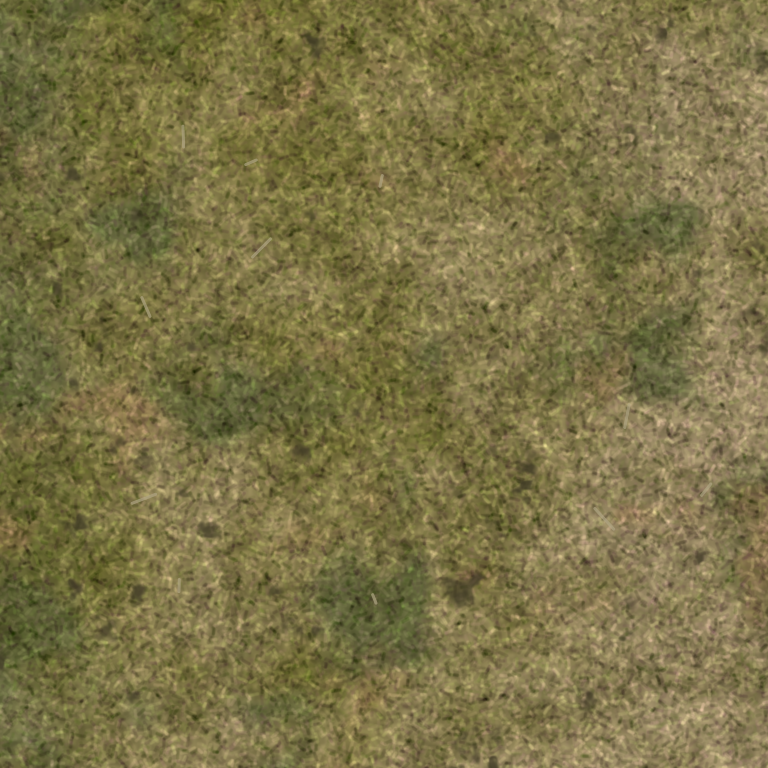
Write a WebGL 1 fragment shader that draws this texture.

```glsl
precision highp float;
// Dry, patchy lawn seen from above: slow noise blends olive and straw turf,
// layers of short randomly turned blades and fine noise give the soft grain,
// and sparse dark clumps and pale twigs break up the surface.

uniform vec2 u_resolution;

const vec3 OLIVE = vec3(0.455, 0.432, 0.215);
const vec3 STRAW = vec3(0.555, 0.500, 0.350);
const vec3 LUSH = vec3(0.320, 0.345, 0.195);
const vec3 RUST = vec3(0.560, 0.440, 0.290);
const vec3 PALE = vec3(0.690, 0.650, 0.520);
const vec3 SOIL = vec3(0.240, 0.220, 0.145);

const float BLADE_CELLS = 68.0;       // blade grid cells across the canvas
const float BLADE_HALF_WIDTH = 0.0021;
const float BLADE_CONTRAST = 0.36;
const float GRAIN_CONTRAST = 0.42;
const float PATCH_CONTRAST = 0.24;
const float TWIG_CELLS = 7.0;
const float TWIG_SHARE = 0.22;        // share of cells that hold a twig
const int BLADE_LAYERS = 4;

float hash(vec2 p) {
  vec3 q = fract(vec3(p.xyx) * 0.1031);
  q += dot(q, q.yzx + 33.33);
  return fract((q.x + q.y) * q.z);
}

vec2 hash2(vec2 p) {
  return vec2(hash(p), hash(p + vec2(71.7, 23.3)));
}

float noise(vec2 p) {
  vec2 i = floor(p);
  vec2 f = fract(p);
  f = f * f * (3.0 - 2.0 * f);
  float low = mix(hash(i), hash(i + vec2(1.0, 0.0)), f.x);
  float high = mix(hash(i + vec2(0.0, 1.0)), hash(i + vec2(1.0, 1.0)), f.x);
  return mix(low, high, f.y);
}

float fbm(vec2 p) {
  float sum = 0.0;
  float weight = 0.5;
  for (int i = 0; i < 4; i++) {
    sum += weight * noise(p);
    p = mat2(1.6, 1.2, -1.2, 1.6) * p + 17.3;
    weight *= 0.5;
  }
  return sum / 0.9375;
}

float segmentDistance(vec2 p, vec2 halfAxis) {
  float t = clamp(dot(p, halfAxis) / dot(halfAxis, halfAxis), -1.0, 1.0);
  return length(p - halfAxis * t);
}

// Sums blades near p: x is signed brightness, y is signed hue shift.
vec2 blades(vec2 p, float halfWidth, float seed) {
  vec2 cell = floor(p);
  vec2 sum = vec2(0.0);
  for (int y = -1; y <= 1; y++) {
    for (int x = -1; x <= 1; x++) {
      vec2 id = cell + vec2(float(x), float(y));
      vec2 key = id + seed;
      vec2 shape = hash2(key + 11.9);
      float angle = 3.14159 * shape.x;
      vec2 halfAxis = vec2(cos(angle), sin(angle)) * mix(0.15, 0.5, shape.y);
      float d = segmentDistance(p - id - hash2(key), halfAxis);
      float mask = 1.0 - smoothstep(0.25 * halfWidth, 1.7 * halfWidth, d);
      sum += mask * (hash2(key + 47.1) - 0.5);
    }
  }
  return sum;
}

// Coverage of thin, sparse twigs.
float twigs(vec2 uv, float pixel) {
  vec2 p = uv * TWIG_CELLS;
  vec2 id = floor(p);
  vec2 shape = hash2(id + 91.0);
  float angle = 3.14159 * shape.x;
  vec2 halfAxis = vec2(cos(angle), sin(angle)) * mix(0.04, 0.13, shape.y);
  vec2 center = 0.2 + 0.6 * hash2(id + 57.0);
  float d = segmentDistance(fract(p) - center, halfAxis) / TWIG_CELLS;
  float edge = max(pixel, 0.0015);
  float mask = 1.0 - smoothstep(0.0012, 0.0012 + edge, d);
  return mask * step(hash(id + 133.0), TWIG_SHARE);
}

void main() {
  float pixel = 1.0 / min(u_resolution.x, u_resolution.y);
  vec2 uv = gl_FragCoord.xy * pixel;

  // Broad turf colour: greener to the upper left, drier to the lower right.
  float patches = fbm(uv * 5.0 + 3.7);
  float tufts = fbm(uv * 16.0 + 41.0);
  float dryness = 0.5 + 0.75 * (uv.x - 0.5) - 0.3 * (uv.y - 0.5);
  dryness += 1.3 * (patches - 0.5) + 0.9 * (tufts - 0.5);
  vec3 color = mix(OLIVE, STRAW, clamp(dryness, -0.15, 1.15));
  float lush = 0.45 * (1.0 - smoothstep(0.0, 0.2, uv.x));
  lush += smoothstep(0.58, 0.8, fbm(uv * 6.0 + 83.0));
  color = mix(color, LUSH, clamp(lush * (0.35 + tufts), 0.0, 0.75));
  color = mix(color, RUST, 0.5 * smoothstep(0.66, 0.85, fbm(uv * 9.0 + 29.0)));

  // Fine grain of crossing blades over soft noise.
  vec2 blade = vec2(0.0);
  for (int i = 0; i < BLADE_LAYERS; i++) {
    float layer = float(i);
    float cells = BLADE_CELLS * (1.0 + 0.17 * layer);
    blade += blades(uv * cells + 5.3 * layer, BLADE_HALF_WIDTH * cells, 200.0 * layer);
  }
  float grain = 0.55 * noise(uv * 150.0) + 0.45 * noise(uv * 75.0 + 9.0) - 0.5;
  float tone = BLADE_CONTRAST * blade.x + GRAIN_CONTRAST * grain;
  tone += PATCH_CONTRAST * (tufts - 0.5);
  color *= 1.0 + tone;
  color += vec3(0.035, -0.01, 0.045) * blade.y;
  color += vec3(0.02, 0.02, 0.07) * tone;

  // Shadowed clumps and pale litter.
  float clump = smoothstep(0.66, 0.84, fbm(uv * 22.0 + 61.0));
  color = mix(color, SOIL, 0.75 * clump * smoothstep(0.3, 0.7, noise(uv * 95.0 + 7.0)));
  color = mix(color, PALE, 0.65 * twigs(uv, pixel));
  gl_FragColor = vec4(clamp(color, 0.0, 1.0), 1.0);
}
```
